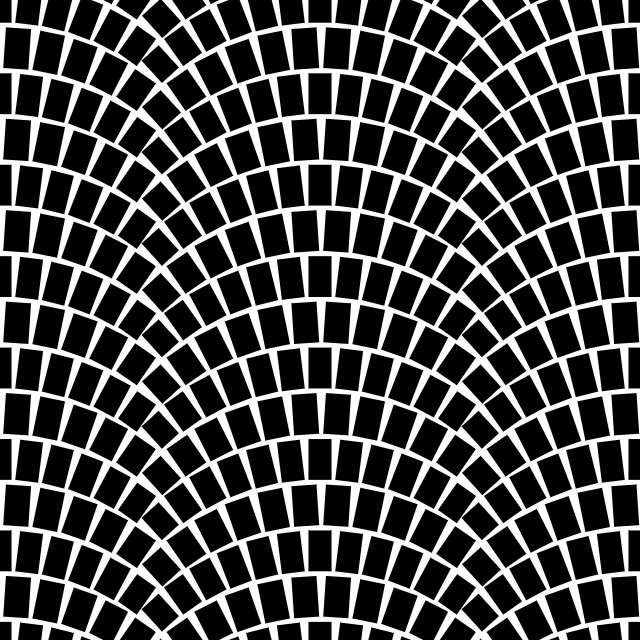
This pattern is drawn by a Shadertoy shader. Its source:

```glsl
float boxDistance(vec2 p, vec2 halfSize) {
    vec2 d = abs(p) - halfSize;
    return length(max(d, 0.0)) + min(max(d.x, d.y), 0.0);
}

// Distance to the nearest block of one fan whose axis is at x = 0
float fanDistance(vec2 p) {
    const float rows = 14.0;
    const float radius = 0.371;
    const float spread = 0.738;

    // Row whose arc passes closest to the point
    p.y += 0.0036;
    float drop = radius - sqrt(max(radius * radius - p.x * p.x, 0.0));
    float row = round((p.y + drop) * rows);
    float odd = mod(row, 2.0);

    // Alternate rows hold 12 and 11 blocks
    float count = 12.0 - odd;
    float stepAngle = 2.0 * spread / count;
    vec2 v = p - vec2(odd * 0.0019, row / rows - radius);
    float index = clamp(round((atan(v.x, v.y) + spread) / stepAngle), 0.0, count - 1.0);
    float angle = index * stepAngle - spread;

    // Turn into the block's frame; blocks shorten towards the flanks
    float c = cos(angle), s = sin(angle);
    vec2 local = vec2(c * v.x - s * v.y, s * v.x + c * v.y - radius);
    vec2 size = vec2(0.79 * stepAngle * radius, 0.0638 * c);
    return boxDistance(local, 0.5 * size);
}

void mainImage(out vec4 fragColor, in vec2 fragCoord) {
    vec2 p = fragCoord / iResolution.y;

    // Two fans across; each point lies between two neighbouring axes
    float x = mod(p.x, 0.5);
    float d = min(fanDistance(vec2(x, p.y)), fanDistance(vec2(x - 0.5, p.y)));

    float joint = clamp(0.5 + d * iResolution.y, 0.0, 1.0);
    fragColor = vec4(vec3(0.995 * joint), 1.0);
}
```
